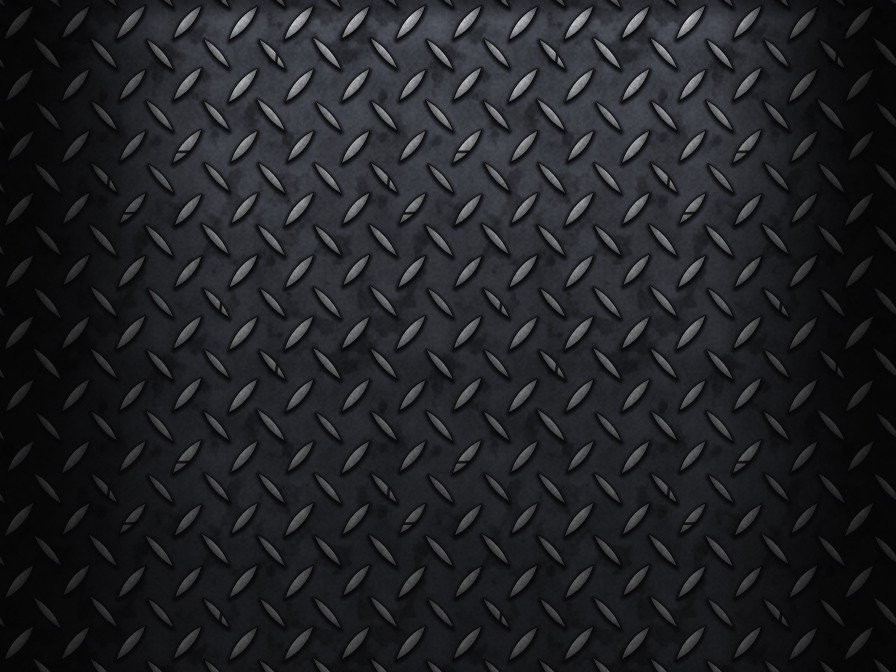
Write a WebGL 2 fragment shader that draws this texture.

```glsl
#version 300 es
precision highp float;
// Dark steel tread plate with crossed raised lugs, lit softly from above.

uniform vec2 u_resolution;
out vec4 fragColor;

const vec2 CELL = vec2(0.08333, 0.09236);    // lug spacing in canvas heights
const vec2 FIRST_LUG = vec2(0.0295, 0.0430); // centre of a forward-leaning lug
const float WEAR_REPEAT = 5.0;               // cells before the wear repeats
const vec3 STEEL = vec3(0.95, 0.98, 1.10);
const vec3 BARE_METAL = vec3(0.99, 1.0, 1.02);
const vec3 SHADOW = vec3(0.022, 0.022, 0.03);

float hash(vec2 p) {
    return fract(sin(dot(p, vec2(127.1, 311.7))) * 43758.5453);
}

// Value noise that wraps after a whole number of lattice steps.
float tiledNoise(vec2 p, float period) {
    vec2 i = floor(p);
    vec2 f = fract(p);
    f = f * f * (3.0 - 2.0 * f);
    vec2 a = mod(i, period);
    vec2 b = mod(i + 1.0, period);
    return mix(mix(hash(a), hash(vec2(b.x, a.y)), f.x),
               mix(hash(vec2(a.x, b.y)), hash(b), f.x), f.y);
}

float tiledFbm(vec2 p, float frequency) {
    float sum = 0.0;
    float weight = 0.5;
    for (int octave = 0; octave < 4; octave++) {
        sum += weight * tiledNoise(p * frequency, WEAR_REPEAT * frequency);
        frequency *= 2.0;
        weight *= 0.5;
    }
    return sum;
}

// Pointed lens; halfSize is its half width and half length.
float lensDistance(vec2 p, vec2 halfSize) {
    p = abs(p);
    float radius = dot(halfSize, halfSize) / (2.0 * halfSize.x);
    float offset = radius - halfSize.x;
    bool pastTip = (p.y - halfSize.y) * offset > p.x * halfSize.y;
    return pastTip ? length(p - vec2(0.0, halfSize.y))
                   : length(p + vec2(offset, 0.0)) - radius;
}

// Brightness of the plate: a broad pool of light fading down and sideways.
float plateLight(vec2 uv) {
    float side = smoothstep(0.02, 0.29, uv.x) * smoothstep(0.02, 0.25, 1.0 - uv.x);
    float fall = 0.075 + 0.215 * pow(uv.y, 1.35);
    float topEdge = mix(0.55, 1.0, smoothstep(0.0, 0.035, 1.0 - uv.y));
    return 0.03 + side * fall * topEdge;
}

// Lays one lattice of lugs, with their shadows, over the ground colour.
vec3 addLugs(vec3 ground, vec2 grid, vec2 axis, vec2 halfSize,
             float light, float seed, float pixel) {
    vec2 id = mod(floor(grid), WEAR_REPEAT);
    vec2 local = (fract(grid) - 0.5) * CELL;
    float variation = hash(id + seed);
    local += 0.003 * (vec2(variation, hash(id + seed + 7.3)) - 0.5);
    halfSize *= 0.94 + 0.12 * variation;

    vec2 across = vec2(axis.y, -axis.x);
    mat2 toLug = transpose(mat2(across, axis));
    vec2 lug = toLug * local;
    vec2 lowered = toLug * (local + vec2(0.0, 0.0028));
    float bodyDistance = lensDistance(lug, halfSize);
    float shadowDistance = lensDistance(lowered, halfSize);

    // Contact shadow, then a thin dark bevel around the face
    float openness = mix(0.12, 1.0, smoothstep(-0.001, 0.0085, shadowDistance));
    vec3 color = mix(SHADOW, ground, openness);
    float rim = clamp(0.5 - (bodyDistance - 0.0013) / pixel, 0.0, 1.0);
    color = mix(color, SHADOW, 0.75 * rim);

    // Face lit on its upper slope, with fine scuffs
    float slope = clamp(lug.x / halfSize.x, -1.0, 1.0) * across.y;
    float scuff = tiledNoise(grid * 32.0, WEAR_REPEAT * 32.0);
    float shine = (0.10 + 1.85 * light) * (0.88 + 0.38 * slope);
    shine *= 0.84 + 0.22 * scuff + 0.10 * variation;
    shine *= mix(1.0, 0.72, smoothstep(0.3, 1.0, abs(lug.y) / halfSize.y));

    // A few lugs carry a dark slanting nick
    float worn = step(0.87, hash(id * 1.7 + seed + 3.1));
    float nick = abs(lug.y + 0.35 * halfSize.y - 0.9 * lug.x);
    shine *= 1.0 - 0.8 * worn * (1.0 - smoothstep(0.001, 0.0045, nick));

    float face = clamp(0.5 - bodyDistance / pixel, 0.0, 1.0);
    return mix(color, BARE_METAL * shine, face);
}

void main() {
    vec2 uv = gl_FragCoord.xy / u_resolution;
    vec2 p = gl_FragCoord.xy / u_resolution.y;
    float pixel = 1.0 / u_resolution.y;
    vec2 grid = (p - FIRST_LUG) / CELL + 0.5;
    float light = plateLight(uv);

    // Mottled ground with darker stains and fine grain
    float mottle = tiledFbm(grid, 2.0);
    float stain = smoothstep(0.52, 0.70, tiledFbm(grid + 1.7, 3.0));
    float grain = tiledNoise(grid * 24.0, WEAR_REPEAT * 24.0);
    float tone = 0.68 + 0.52 * mottle + 0.16 * (grain - 0.5) - 0.28 * stain;
    vec3 color = STEEL * light * tone;

    // Two crossed lattices, half a cell apart
    vec2 forwardAxis = normalize(vec2(0.65, 0.76));
    vec2 backwardAxis = normalize(vec2(-0.66, 0.75));
    color = addLugs(color, grid, forwardAxis, vec2(0.0066, 0.0305), light, 2.0, pixel);
    color = addLugs(color, grid + 0.5, backwardAxis, vec2(0.0050, 0.0290),
                    light * 0.88, 19.0, pixel);
    fragColor = vec4(color, 1.0);
}
```
